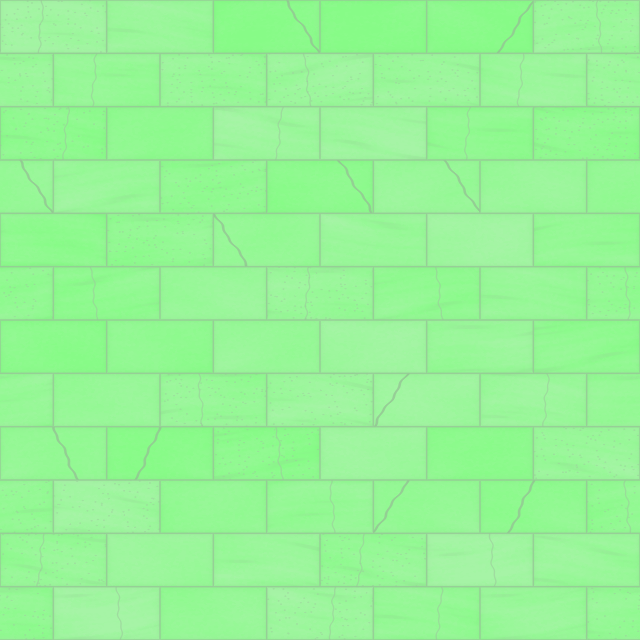
Reproduce this texture procedurally as a Shadertoy shader.

```glsl
vec3 hash3(vec2 p) {
    vec3 h = fract(p.xyx * vec3(0.1031, 0.1030, 0.0973));
    h += dot(h, h.yxz + 33.33);
    return fract((h.xxy + h.yzz) * h.zyx);
}

// Cellular noise: distance to the nearest point, and that point's random value
vec2 cellular(vec2 p) {
    vec2 nearest = vec2(9.0, 0.0);
    for (int j = -1; j <= 1; j++)
    for (int i = -1; i <= 1; i++) {
        vec2 cell = floor(p) + vec2(i, j);
        vec3 h = hash3(cell + 57.0);
        float d = length(cell + h.xy - p);
        if (d < nearest.x) nearest = vec2(d, h.z);
    }
    return nearest;
}

// Layered sines, drawn out into slightly tilted bands
float streaks(vec2 p, float seed) {
    float y = p.y - 0.11 * p.x + 0.035 * sin(2.3 * p.x + seed);
    float sum = 0.0, amp = 0.5, freq = 9.0;
    for (int i = 0; i < 4; i++) {
        sum += amp * sin(freq * y + 1.7 * sin(p.x * 1.3 + seed + float(i)) + seed * 3.0);
        freq *= 1.83;
        amp *= 0.72;
    }
    return sum;
}

float stroke(float d, float halfWidth, float aa) {
    return clamp((halfWidth - abs(d)) / aa + 0.5, 0.0, 1.0) * min(1.0, 2.0 * halfWidth / aa + 0.3);
}

void mainImage(out vec4 fragColor, in vec2 fragCoord) {
    vec2 grid = fragCoord / iResolution.xy * vec2(6.0, 12.0);
    float aa = 12.0 / iResolution.y;

    // Running bond: alternate rows shift by half a tile and wrap at the sides
    float row = floor(grid.y);
    grid.x += 0.5 * mod(row + 1.0, 2.0);
    vec2 id = vec2(mod(floor(grid.x), 6.0), row);
    vec2 q = fract(grid) * vec2(2.0, 1.0);
    vec3 look = hash3(id + 11.0);
    vec3 kind = hash3(id + 83.0);
    vec3 turn = hash3(id + 139.0);

    // Mirror each tile at random
    vec2 m = mix(q, vec2(2.0, 1.0) - q, step(0.5, turn.xy));
    float seed = look.y * 40.0;
    vec2 world = q + id * vec2(2.0, 1.0) + look.yz * 30.0;

    // Tone: tile shade, broad clouds, streaks and grain
    float banded = step(0.42, kind.x);
    float tone = 0.08 + 0.72 * look.x + 0.10 * banded;
    tone += 0.09 * sin(1.4 * m.x + 2.1 * m.y + seed) + 0.05 * sin(3.7 * m.x - 4.3 * m.y + seed);
    float bands = streaks(m, seed);
    tone += bands * mix(0.05, 0.15, banded);
    tone += 0.16 * (cellular(world * vec2(18.0, 26.0)).y - 0.5);
    vec3 color = mix(vec3(0.53, 0.985, 0.53), vec3(0.65, 0.957, 0.65), clamp(tone, 0.0, 1.0));

    // Thin dull seams between bands, and scattered specks
    vec3 dull = vec3(0.61, 0.80, 0.61);
    float seam = smoothstep(0.55, 1.0, -bands) * (0.5 + 0.5 * sin(5.0 * m.x + seed));
    color = mix(color, dull, 0.22 * banded * seam);
    vec2 speck = cellular(world * vec2(8.0, 11.0));
    float dots = (1.0 - smoothstep(0.07, 0.24, speck.x)) * step(0.62, speck.y);
    color = mix(color, dull, 0.45 * dots * step(0.68, kind.x));

    // Bold diagonal crack, either mid-tile or running into a corner
    float fall = 1.0 - m.y;
    float wobble = 0.022 * sin(11.0 * m.y + seed) + 0.013 * sin(27.0 * m.y + seed * 2.0);
    float crackX = mix(1.0 + 0.45 * fall, 1.35 + 0.65 * fall, step(0.5, turn.z));
    float crack = stroke((m.x - crackX - wobble) * 0.87, 0.021, aa);
    color = mix(color, vec3(0.58, 0.77, 0.58), 0.8 * crack * step(kind.y, 0.42) * (1.0 - banded));

    // Faint upright vein on some banded tiles
    float vein = stroke(m.x - 1.28 + 0.09 * m.y - wobble, 0.013, aa);
    color = mix(color, dull, 0.6 * vein * step(kind.y, 0.38) * banded);

    // Shaded rim and thin joint
    vec2 toEdge = min(q, vec2(2.0, 1.0) - q);
    float edge = min(toEdge.x, toEdge.y);
    color *= 1.0 - 0.035 * exp(-22.0 * edge);
    float joint = clamp((0.014 - edge) / aa + 0.5, 0.0, 1.0);
    color = mix(color, vec3(0.59, 0.79, 0.59), 0.85 * joint);

    fragColor = vec4(color, 1.0);
}
```
